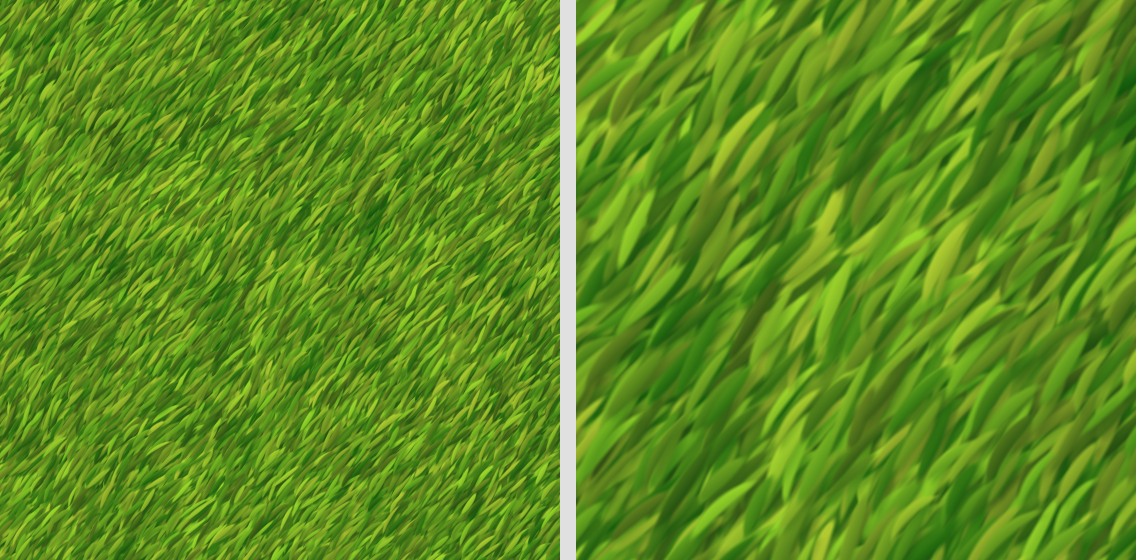
Left, the full canvas; right, a detail of the centre.
Write a three.js fragment shader that draws this texture.

```glsl
// Draws a dense lawn of short, curved grass blades leaning to the upper right.
varying vec2 vUv;

const int LAYERS = 14;
const float LEAN_ANGLE = 0.90;              // main direction, radians from horizontal
const vec2 CELL = vec2(0.040, 0.022);       // one blade per cell: along, across
const float EDGE_SOFTNESS = 0.0016;
const vec3 SHADE_GREEN = vec3(0.115, 0.315, 0.055);
const vec3 LIGHT_GREEN = vec3(0.570, 0.750, 0.160);
const vec3 WARM_SHIFT = vec3(0.055, -0.025, 0.015);

vec4 hash4(vec3 p) {
  vec4 q = fract(p.xyzx * vec4(0.1031, 0.1030, 0.0973, 0.1099));
  q += dot(q, q.wzxy + 33.33);
  return fract((q.xxyz + q.yzzw) * q.zywx);
}

vec2 rotate(vec2 p, float angle) {
  float c = cos(angle), s = sin(angle);
  return vec2(c * p.x + s * p.y, c * p.y - s * p.x);
}

float cornerSlope(vec2 corner, vec2 offset) {
  return dot(hash4(vec3(corner, 71.0)).xy * 2.0 - 1.0, offset);
}

float gradientNoise(vec2 p) {
  vec2 i = floor(p), f = fract(p);
  vec2 u = f * f * f * (f * (f * 6.0 - 15.0) + 10.0);
  vec2 e = vec2(0.0, 1.0);
  return mix(
    mix(cornerSlope(i, f), cornerSlope(i + e.yx, f - e.yx), u.x),
    mix(cornerSlope(i + e.xy, f - e.xy), cornerSlope(i + e.yy, f - e.yy), u.x), u.y);
}

// Coverage of a tapered blade lying along x, centred on y = 0.
float bladeMask(vec2 p, float halfLength, float halfWidth, float softness) {
  float t = abs(p.x) / halfLength;
  float width = halfWidth * (1.0 - t * t);
  float body = 1.0 - smoothstep(-softness, softness, abs(p.y) - width);
  return body * (1.0 - smoothstep(0.65, 1.0, t));
}

// Lays one blade and its shadow over the surface (x: tone, y: warmth).
vec2 addBlade(vec2 surface, vec2 p, vec4 shape, vec4 look, float patchLean) {
  float halfLength = mix(0.022, 0.036, shape.z);
  float halfWidth = mix(0.0026, 0.0046, look.y);
  vec2 q = rotate(p, (shape.w - 0.5) * 0.55 + patchLean);
  float t = q.x / halfLength;
  q.y += mix(-0.002, 0.006, look.z) * t * t;

  float shadow = bladeMask(q + vec2(0.0, 0.0035), halfLength, halfWidth, 0.003);
  surface.x *= 1.0 - 0.32 * shadow;

  float sideLight = 0.14 * clamp(q.y / halfWidth, -1.0, 1.0);
  float tone = mix(0.18, 1.10, look.x) + sideLight + 0.08 * t;
  float mask = bladeMask(q, halfLength, halfWidth, EDGE_SOFTNESS);
  return mix(surface, vec2(tone, look.w * 2.0 - 1.0), mask);
}

vec2 grassLayer(vec2 surface, vec2 p, float layer, float patchLean) {
  vec2 grid = p / CELL + layer * vec2(0.618, 0.387) + 100.0;
  vec2 home = floor(grid);
  for (int i = -1; i <= 1; i++) {
    for (int j = -1; j <= 1; j++) {
      vec2 cell = home + vec2(float(i), float(j));
      vec4 shape = hash4(vec3(cell, layer + 3.0));
      vec4 look = hash4(vec3(cell, layer + 37.0));
      vec2 local = (grid - cell - shape.xy) * CELL;
      surface = addBlade(surface, local, shape, look, patchLean);
    }
  }
  return surface;
}

void main() {
  // Broad patches bend the blades and vary the light.
  float patchLean = 0.30 * gradientNoise(vUv * 5.0 + 11.0);
  float patchTone = 0.16 * gradientNoise(vUv * 7.0 + 43.0);

  // Blades, stacked from the ground upward.
  vec2 p = rotate(vUv, LEAN_ANGLE);
  vec2 surface = vec2(0.12, 0.0);
  for (int layer = 0; layer < LAYERS; layer++) {
    surface = grassLayer(surface, p, float(layer), patchLean);
  }

  // Colour ramp with a slight warm or cool cast per blade.
  float tone = clamp(surface.x + patchTone, -0.12, 1.15);
  vec3 color = mix(SHADE_GREEN, LIGHT_GREEN, tone) + WARM_SHIFT * surface.y;
  gl_FragColor = vec4(clamp(color, 0.0, 1.0), 1.0);
}
```
